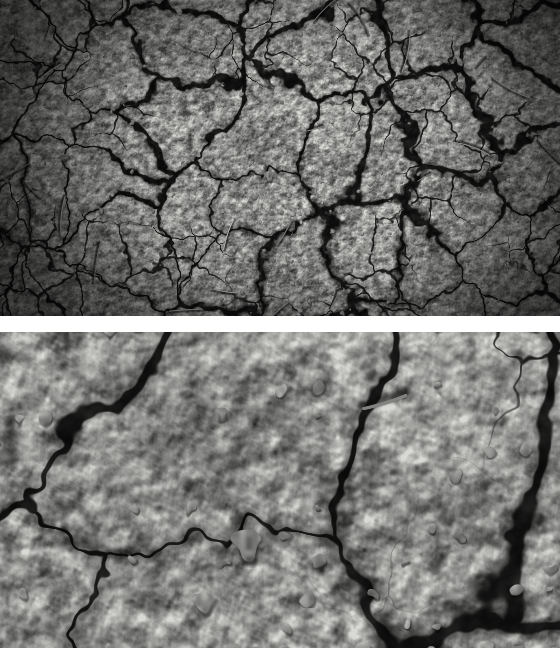
Top, the full canvas; bottom, a detail of the centre.
This texture is drawn by a WebGL 1 fragment shader. Its source:

```glsl
precision highp float;
// Dry cracked earth in grey: warped Voronoi plates split by dark gaps of uneven
// width, finer cracks inside them, gritty soil, loose pebbles and straw,
// all darkened toward the borders by a vignette.
#define PLATE_SCALE 3.9
#define SHARD_SCALE 8.0
#define GAP_WIDTH 0.0074
#define FINE_WIDTH 0.0036
#define WARP 0.17
#define SOIL_TONE 0.595
#define GRAIN 0.62
#define RELIEF 0.55
#define STRAWS 20
#define VIGNETTE 0.68

uniform vec2 u_resolution;

float hash(vec2 p) {
  return fract(sin(dot(p, vec2(127.1, 311.7))) * 43758.5453);
}

vec2 hash2(vec2 p) {
  return vec2(hash(p), hash(p + 41.3));
}

float noise(vec2 p) {
  vec2 i = floor(p), f = fract(p);
  f = f * f * (3.0 - 2.0 * f);
  vec2 e = vec2(1.0, 0.0);
  return mix(mix(hash(i), hash(i + e.xy), f.x),
             mix(hash(i + e.yx), hash(i + e.xx), f.x), f.y);
}

vec2 noise2(vec2 p) {
  return vec2(noise(p), noise(p + 31.0)) - 0.5;
}

float fbm(vec2 p) {
  float sum = 0.0, amp = 0.533;
  for (int i = 0; i < 4; i++) {
    sum += amp * noise(p);
    p = mat2(1.6, 1.2, -1.2, 1.6) * p + 5.7;
    amp *= 0.5;
  }
  return sum;
}

// Voronoi cells: x = distance to the nearest border, y = random value of the cell
vec2 cells(vec2 p) {
  vec2 base = floor(p), f = fract(p), nearCell = vec2(0.0), nearVec = vec2(0.0);
  float best = 9.0;
  for (int y = -1; y <= 1; y++) for (int x = -1; x <= 1; x++) {
    vec2 g = vec2(float(x), float(y));
    vec2 r = g + hash2(base + g) - f;
    if (dot(r, r) < best) { best = dot(r, r); nearCell = g; nearVec = r; }
  }
  float border = 9.0;
  for (int y = -2; y <= 2; y++) for (int x = -2; x <= 2; x++) {
    vec2 g = nearCell + vec2(float(x), float(y));
    vec2 r = g + hash2(base + g) - f, side = r - nearVec;
    if (dot(side, side) > 0.0001)
      border = min(border, dot(0.5 * (r + nearVec), normalize(side)));
  }
  return vec2(border, hash(base + nearCell + 9.1));
}

// Lays scattered rough stones with a lit top and a shadow below over a tone
float addPebbles(float tone, vec2 p, float scale, float density, float px) {
  vec2 q = p * scale, i = floor(q);
  vec2 v = fract(q) - 0.5 - 0.4 * (hash2(i) - 0.5);
  v += 0.26 * noise2(q * 3.5);
  float radius = mix(0.10, 0.25, hash(i + 3.3)), soft = px * scale;
  float present = step(hash(i + 6.6), density);
  float shadow = 1.0 - smoothstep(radius * 0.8, radius * 1.4, length(v + vec2(-0.03, 0.07)));
  float cover = 1.0 - smoothstep(radius - soft, radius + soft, length(v));
  float lit = dot(v / radius, vec2(-0.35, 0.9));
  float stone = SOIL_TONE * (0.76 + 0.24 * hash(i + 8.8) + 0.16 * lit)
              + 0.25 * (noise(p * 150.0) - 0.5);
  tone *= 1.0 - 0.45 * shadow * present;
  return mix(tone, stone, cover * present);
}

// Lays thin bent stalks, each with a soft shadow, over a tone
float addStraws(float tone, vec2 p, float aspect, float px) {
  for (int i = 0; i < STRAWS; i++) {
    vec2 seed = vec2(float(i) * 1.7, 4.2);
    vec2 v = p - hash2(seed) * vec2(aspect, 1.0);
    float angle = 6.2832 * hash(seed + 2.0), c = cos(angle), s = sin(angle);
    v = mat2(c, -s, s, c) * v;
    v.y += (hash(seed + 5.0) - 0.5) * 4.0 * v.x * v.x;
    float halfLength = mix(0.02, 0.07, hash(seed + 7.0));
    v.x -= clamp(v.x, -halfLength, halfLength);
    float shadow = 1.0 - smoothstep(0.001, 0.008, length(v + vec2(0.0, 0.004)));
    float stalk = 1.0 - smoothstep(0.0017 - 0.5 * px, 0.0017 + 0.5 * px, length(v));
    tone = mix(tone * (1.0 - 0.5 * shadow), mix(0.45, 0.70, hash(seed + 8.0)), stalk);
  }
  return tone;
}

void main() {
  float px = 1.0 / u_resolution.y, aspect = u_resolution.x * px;
  vec2 p = gl_FragCoord.xy * px, uv = gl_FragCoord.xy / u_resolution;
  vec2 warped = p + WARP * (vec2(fbm(p * 6.0), fbm(p * 6.0 + 17.0)) - 0.5);
  warped += 0.014 * noise2(p * 40.0) + 0.008 * noise2(p * 95.0);
  vec2 plate = cells(warped * PLATE_SCALE + 2.0);
  vec2 shard = cells(warped * SHARD_SCALE + 13.0);
  float plateEdge = plate.x / PLATE_SCALE, shardEdge = shard.x / SHARD_SCALE;

  // Gritty soil with lit relief and dark pits
  float grain = fbm(p * 58.0);
  float relief = grain - fbm((p + vec2(-0.002, 0.004)) * 58.0);
  float tone = SOIL_TONE + 0.05 * (plate.y - 0.5) + 0.03 * (shard.y - 0.5);
  tone += 0.18 * (fbm(p * 5.0 + 50.0) - 0.5) + GRAIN * (grain - 0.5) + RELIEF * relief;
  tone += 0.14 * (noise(p * 170.0) - 0.5);
  tone *= mix(0.72, 1.0, smoothstep(0.10, 0.34, fbm(p * 45.0 + 8.0) - 0.08));

  // Crumbled soil beside some gaps, then fine cracks and deep gaps
  float crumble = smoothstep(0.52, 0.75, noise(p * 2.6 + 30.0));
  tone *= 1.0 - 0.45 * crumble * (1.0 - smoothstep(0.012, 0.04, plateEdge + 0.02 * grain));
  float fine = FINE_WIDTH * smoothstep(0.32, 0.78, noise(p * 5.0 + 20.0));
  float fineCrack = 1.0 - smoothstep(fine * 0.3, fine + px, shardEdge);
  tone *= 1.0 - 0.8 * fineCrack * smoothstep(0.0, 0.002, fine);
  float gap = GAP_WIDTH * mix(0.25, 1.5, smoothstep(0.2, 0.8, noise(p * 4.5 + 3.0)));
  tone *= 0.84 + 0.16 * smoothstep(gap, gap + 0.012, plateEdge);
  float depth = 1.0 - smoothstep(gap * 0.55, gap + px, plateEdge);
  tone = mix(tone, 0.03 + 0.16 * grain * grain, depth);

  // Loose debris
  tone = addPebbles(tone, p, 32.0, 0.10 + 0.18 * crumble, px);
  tone = addPebbles(tone, p + 3.7, 17.0, 0.06, px);
  tone = addStraws(tone, p, aspect, px);

  float radius = length((uv - vec2(0.53, 0.5)) * vec2(1.0, 0.75));
  tone *= 1.0 - VIGNETTE * smoothstep(0.17, 0.62, radius);
  gl_FragColor = vec4(clamp(tone, 0.02, 0.85) * vec3(1.0, 1.0, 0.985), 1.0);
}
```
